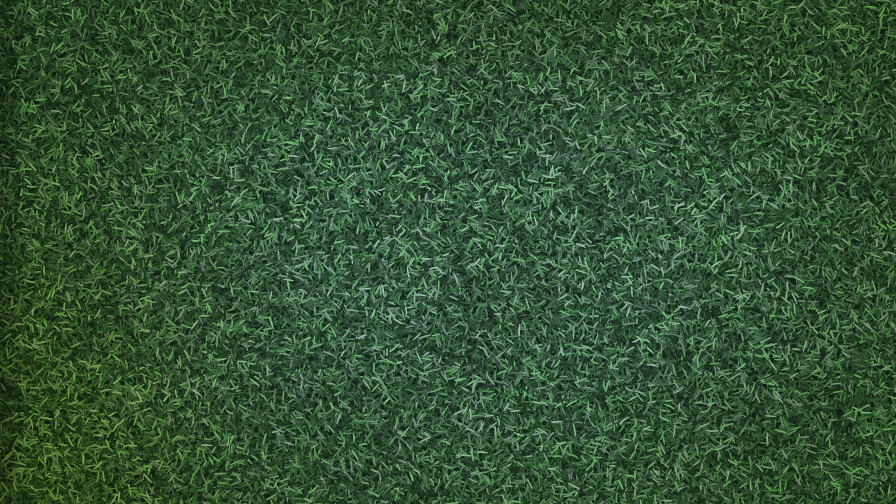
Write a Shadertoy shader that draws this texture.

```glsl
#define CELL 0.0165
#define LAYERS 8
#define HALF_WIDTH 0.0018
#define SHADOW_REACH 0.0014
#define SHADOW 0.22
#define GAIN 1.24
#define SOIL vec3(0.06, 0.12, 0.08)
#define DARK_BLADE vec3(0.07, 0.14, 0.085)
#define MID_BLADE vec3(0.22, 0.355, 0.235)
#define LIGHT_BLADE vec3(0.46, 0.64, 0.46)

vec3 hash3(vec3 p) {
    p = fract(p * vec3(0.1031, 0.1030, 0.0973));
    p += dot(p, p.yxz + 33.33);
    return fract((p.xxy + p.yxx) * p.zyx);
}

float noise(vec2 p) {
    vec2 i = floor(p), f = fract(p);
    f = f * f * (3.0 - 2.0 * f);
    float bottom = mix(hash3(vec3(i, 91.0)).x, hash3(vec3(i + vec2(1, 0), 91.0)).x, f.x);
    float top = mix(hash3(vec3(i + vec2(0, 1), 91.0)).x, hash3(vec3(i + 1.0, 91.0)).x, f.x);
    return mix(bottom, top, f.y);
}

vec3 bladeColor(float tone, float hue) {
    vec3 color = tone < 0.5 ? mix(DARK_BLADE, MID_BLADE, tone * 2.0)
                            : mix(MID_BLADE, LIGHT_BLADE, tone * 2.0 - 1.0);
    return color * mix(vec3(0.86, 1.04, 0.82), vec3(1.12, 0.97, 1.18), hue);
}

// Paints one bent, tapered blade and its contact shadow over the ground
vec3 addBlade(vec3 ground, vec2 p, vec3 shape, vec3 look, float depth, float pixel) {
    float angle = shape.z * 6.2832;
    vec2 dir = vec2(cos(angle), sin(angle));
    float halfLength = CELL * mix(0.5, 0.8, look.x);
    vec2 q = vec2(dot(p, dir), dot(p, vec2(-dir.y, dir.x)));
    float along = clamp(q.x / halfLength, -1.0, 1.0);
    q.y += (along * along - 0.5) * (look.z - 0.5) * 0.0035;
    float width = HALF_WIDTH * (1.0 - 0.45 * smoothstep(0.0, 1.0, along));
    float reach = halfLength - HALF_WIDTH;
    float d = length(vec2(q.x - clamp(q.x, -reach, reach), q.y)) - width;

    float shade = 1.0 - smoothstep(0.0, SHADOW_REACH, d);
    float cover = clamp(0.5 - d / pixel, 0.0, 1.0);
    float tone = mix(0.08, 1.02, look.y) * mix(0.5, 1.0, depth) + 0.07 * along;
    vec3 color = bladeColor(clamp(tone, 0.0, 1.0), look.z);
    return mix(ground * (1.0 - SHADOW * shade), color, cover);
}

vec3 turf(vec2 uv, float pixel) {
    vec3 color = SOIL;
    for (int layer = 0; layer < LAYERS; layer++) {
        float depth = float(layer) / float(LAYERS - 1);
        vec2 p = uv / CELL + float(layer) * vec2(0.37, 0.61) + 20.0;
        vec2 cell = floor(p);
        for (int y = -1; y <= 1; y++)
        for (int x = -1; x <= 1; x++) {
            vec2 id = cell + vec2(x, y);
            vec3 shape = hash3(vec3(id, float(layer) * 7.0 + 1.0));
            vec3 look = hash3(vec3(id, float(layer) * 7.0 + 4.0));
            color = addBlade(color, (p - id - shape.xy) * CELL, shape, look, depth, pixel);
        }
    }
    return color;
}

void mainImage(out vec4 fragColor, in vec2 fragCoord) {
    vec2 uv = fragCoord / iResolution.y;
    vec2 screen = fragCoord / iResolution.xy;
    vec3 color = turf(uv, 1.0 / iResolution.y) * GAIN;

    // Broad patches in the pile
    color *= 0.92 + 0.10 * noise(uv * 5.0) + 0.06 * noise(uv * 14.0);

    // Cool center, greener rim, warm lower left
    vec2 fromCenter = (screen - vec2(0.54, 0.48)) * vec2(1.9, 1.6);
    float rim = smoothstep(0.25, 1.25, length(fromCenter));
    color *= mix(vec3(1.02, 0.99, 1.08), vec3(0.97, 1.02, 0.80), rim);
    float warm = smoothstep(0.35, 0.0, screen.x) * smoothstep(1.0, 0.0, screen.y);
    color *= mix(vec3(1.0), vec3(1.08, 1.0, 0.72), warm);

    // Darkened borders
    color *= 1.0 - 0.24 * rim;
    color *= mix(0.72, 1.0, smoothstep(0.0, 0.035, screen.x));
    fragColor = vec4(clamp(color, 0.0, 1.0), 1.0);
}
```
